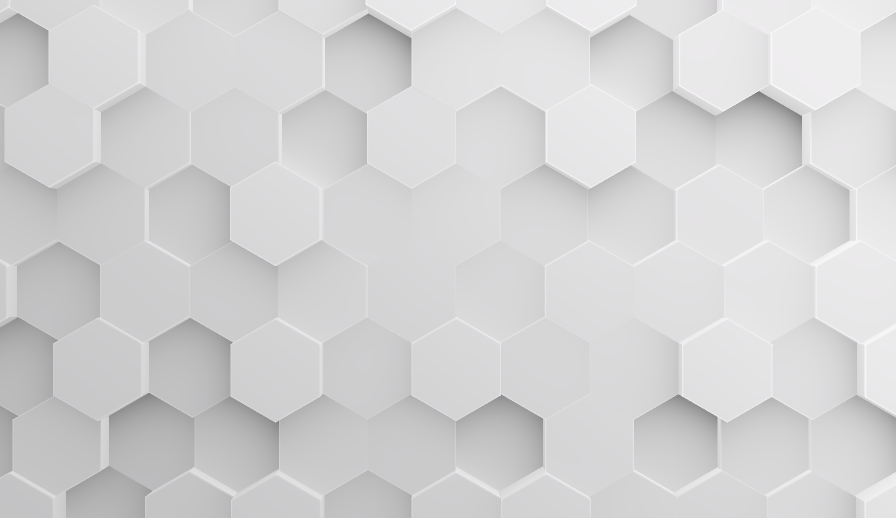
Write a WebGL 2 fragment shader that draws this pattern.

```glsl
#version 300 es
precision highp float;
// Pale hexagonal columns at random heights, seen from above in soft light.

uniform vec2 u_resolution;
out vec4 outColor;

// Lengths are in canvas widths; distances inside a cell are in hexagon widths.
const float HEX_WIDTH = 0.099;
const vec2 GRID_ANCHOR = vec2(0.509, 0.3385);
const vec2 VIEW_CENTER = vec2(0.5, 0.289);
const float PERSPECTIVE = 0.025;      // scale gained per unit of height
const vec2 LIGHT_DIR = vec2(0.5, 0.866);
const vec3 SHADE_COLOR = vec3(0.755, 0.755, 0.760);
const vec3 LIGHT_COLOR = vec3(0.925, 0.920, 0.925);
const float SHADOW_STRENGTH = 0.17;
const float SHADOW_FALLOFF = 4.5;
const float BOUNCE_STRENGTH = 0.045;
const float RIM_WIDTH = 0.022;
const float RIM_STRENGTH = 0.05;
const uint SEED = 23u;
const int MARCH_STEPS = 24;
const int AA = 2;
const float SQRT3 = 1.7320508;

float hash(ivec2 cell) {
    uvec2 v = uvec2(cell + 512) * 1664525u + 1013904223u + SEED;
    v.x += v.y * 1664525u;
    v.y += v.x * 1664525u;
    v ^= v >> 16u;
    v.x += v.y * 1664525u;
    v.x ^= v.x >> 16u;
    return float(v.x & 65535u) / 65535.0;
}

// Centre of the pointy-topped hexagon around q.
vec2 hexCenter(vec2 q) {
    vec2 period = vec2(1.0, SQRT3);
    vec2 a = floor(q / period + 0.5) * period;
    vec2 b = (floor(q / period) + 0.5) * period;
    vec2 da = q - a, db = q - b;
    return dot(da, da) < dot(db, db) ? a : b;
}

// Column height from -1 (sunken) to 1 (raised).
float columnHeight(vec2 center) {
    ivec2 cell = ivec2(floor(center * vec2(2.0, 2.0 / SQRT3) + 0.5));
    float t = 2.0 * hash(cell) - 1.0;
    return t * pow(abs(t), 0.4);
}

// Grid position seen through canvas point p at a given height.
vec2 gridAtHeight(vec2 p, float h) {
    vec2 ground = VIEW_CENTER + (p - VIEW_CENTER) / (1.0 + PERSPECTIVE * h);
    return (ground - GRID_ANCHOR) / HEX_WIDTH;
}

vec2 edgeNormal(int i) {
    float angle = float(i) * 1.0471976;
    return vec2(cos(angle), sin(angle));
}

// Brightness change on a column top from its six neighbours.
float shadeTop(vec2 center, vec2 local, float h) {
    float shade = 0.025 * h;
    for (int i = 0; i < 6; i++) {
        vec2 n = edgeNormal(i);
        float rise = columnHeight(center + n) - h;
        float d = max(0.5 - dot(local, n), 0.0);
        float facing = dot(n, LIGHT_DIR);
        float fade = exp(-d * SHADOW_FALLOFF);
        float above = max(rise, 0.0);
        shade -= SHADOW_STRENGTH * above * fade * max(0.45 + 0.6 * facing, 0.0);
        shade += BOUNCE_STRENGTH * above * fade * max(-facing, 0.0);
        // Thin bevel where the column stands above its neighbour.
        float rim = 1.0 - smoothstep(0.0, RIM_WIDTH, d);
        shade += RIM_STRENGTH * rim * smoothstep(0.0, 0.4, -rise);
    }
    return shade;
}

float shadeWall(vec2 local, float depth) {
    vec2 normal = edgeNormal(0);
    for (int i = 1; i < 6; i++) {
        vec2 n = edgeNormal(i);
        if (dot(local, n) > dot(local, normal)) normal = n;
    }
    return 0.03 + 0.075 * dot(normal, LIGHT_DIR) - 0.03 * depth;
}

vec3 render(vec2 p) {
    // March down the view ray to the first column it meets.
    float stepHeight = 2.0 / float(MARCH_STEPS);
    float h = 1.0, top = 0.0;
    vec2 q, center;
    for (int i = 0; i <= MARCH_STEPS; i++) {
        h = 1.0 - float(i) * stepHeight;
        q = gridAtHeight(p, h);
        center = hexCenter(q);
        top = columnHeight(center);
        if (top >= h) break;
    }
    bool isWall = top > h + stepHeight;
    float shade = isWall ? shadeWall(q - center, top - h)
                         : shadeTop(center, gridAtHeight(p, top) - center, top);

    // Broad light, strongest at the upper right.
    float glow = smoothstep(-0.05, 1.0, 0.6 * p.x + 0.75 * p.y);
    return clamp(mix(SHADE_COLOR, LIGHT_COLOR, glow) + shade, 0.0, 0.97);
}

void main() {
    vec3 color = vec3(0.0);
    for (int k = 0; k < AA * AA; k++) {
        vec2 offset = (vec2(k % AA, k / AA) + 0.5) / float(AA) - 0.5;
        color += render((gl_FragCoord.xy + offset) / u_resolution.x);
    }
    outColor = vec4(color / float(AA * AA), 1.0);
}
```
